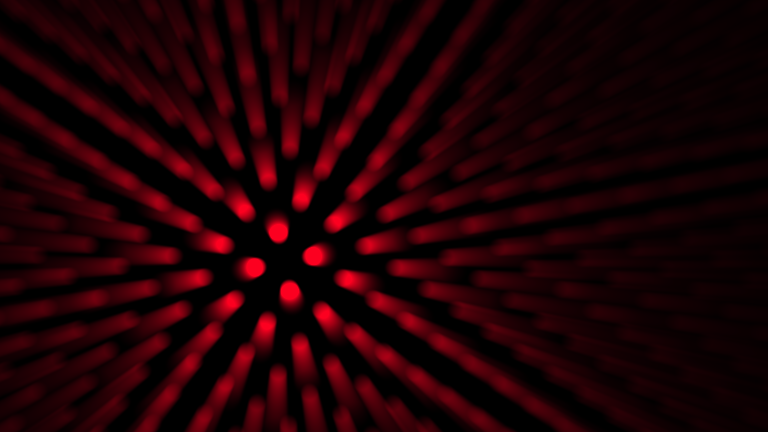
Reproduce this background procedurally as a WebGL 1 fragment shader.

```glsl
precision highp float;

uniform vec2 u_resolution;

const int SAMPLES = 80;

// Soft round dots, one in the middle of each unit cell
float dotGrid(vec2 p) {
    float d = length(fract(p) - 0.5);
    return 1.0 - smoothstep(0.19, 0.27, d);
}

vec2 rotate(vec2 p, float angle) {
    float c = cos(angle);
    float s = sin(angle);
    return vec2(c * p.x - s * p.y, s * p.x + c * p.y);
}

// Weighted zoom blur about the origin, strongest at the inner end
float zoomStreaks(vec2 p) {
    float light = 0.0;
    float total = 0.0;
    for (int i = 0; i < SAMPLES; i++) {
        float t = (float(i) + 0.5) / float(SAMPLES);
        float weight = mix(1.0, 0.3, t);
        light += weight * dotGrid(p * mix(1.23, 0.79, t));
        total += weight;
    }
    return light / total;
}

void main() {
    // Vanishing point, with distances in canvas heights
    vec2 p = (gl_FragCoord.xy - u_resolution * vec2(0.37, 0.394)) / u_resolution.y;

    // Tilted grid of dots drawn out into rays
    float glow = 1.45 * zoomStreaks(rotate(p, radians(34.0)) / 0.1065);

    // Light fades with distance, a little more towards the upper right
    glow /= 1.0 + dot(p, p) / 0.36;
    glow *= 1.0 - 0.3 * smoothstep(0.3, 1.2, p.x + p.y);

    vec3 crimson = vec3(0.99, 0.0, 0.125);
    gl_FragColor = vec4(crimson * min(glow, 1.0), 1.0);
}
```
